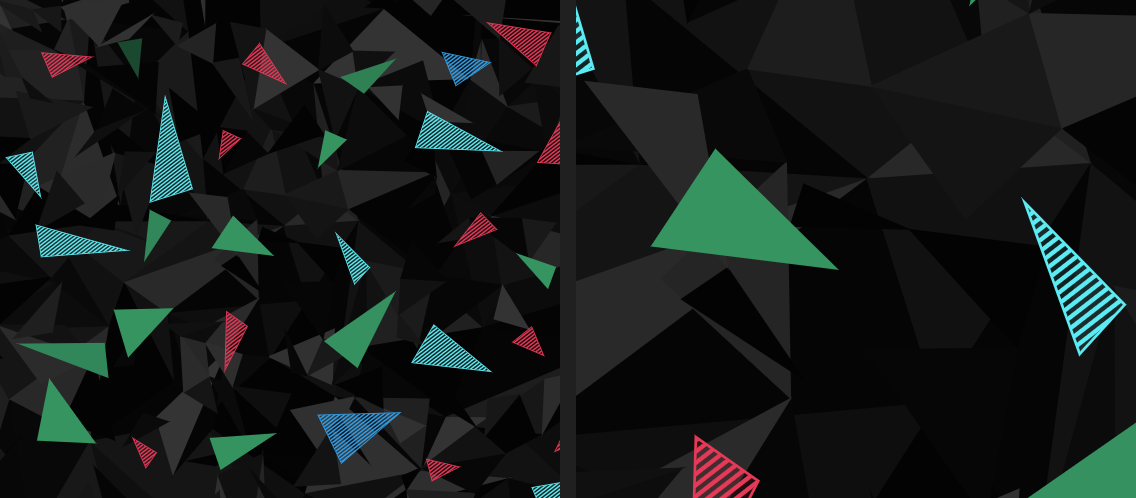
Left: the whole. Right: its middle third, enlarged.
Give the GLSL for this background, as a Shadertoy shader.

```glsl
// Dark faceted triangle mesh with scattered green, cyan and red accent triangles.
#define MESH_ROWS 6.0       // coarse facets per canvas height
#define JITTER 0.9          // vertex displacement in cells
#define TONE_MIN 0.01
#define TONE_RANGE 0.195
#define TONE_CURVE 2.2      // higher gives more black facets
#define ACCENT_ROWS 5.0     // accent triangles per canvas height
#define HATCH_PERIOD 0.0059
#define HATCH_ANGLE 0.66
#define OUTLINE 0.0018
#define GREEN vec3(0.21, 0.58, 0.38)
#define CYAN vec3(0.36, 0.92, 0.95)
#define RED vec3(0.90, 0.22, 0.34)

vec2 hash2(vec2 p) {
    vec3 q = fract(p.xyx * vec3(0.1031, 0.1030, 0.0973));
    q += dot(q, q.yzx + 33.33);
    return fract((q.xx + q.yz) * q.zy);
}

vec2 direction(float a) { return vec2(cos(a), sin(a)); }

float cross2(vec2 a, vec2 b) { return a.x * b.y - a.y * b.x; }

// Signed distance to the line a-b
float edge(vec2 p, vec2 a, vec2 b) {
    return cross2(p - a, b - a) / max(length(b - a), 1e-4);
}

// Distance to a triangle of either winding, negative inside
float triangle(vec2 p, vec2 a, vec2 b, vec2 c) {
    float winding = cross2(b - a, c - a) < 0.0 ? -1.0 : 1.0;
    return max(max(winding * edge(p, a, b), winding * edge(p, b, c)), winding * edge(p, c, a));
}

vec2 vertex(vec2 cell, float seed) {
    return cell + 0.5 + JITTER * (hash2(cell + seed) - 0.5);
}

void paintFacet(inout vec3 col, float d, float px, float h) {
    float tone = TONE_MIN + TONE_RANGE * pow(h, TONE_CURVE);
    col = mix(col, vec3(tone), clamp(1.0 - d / px, 0.0, 1.0));
}

// Jittered grid of split quads; keep is the share of facets drawn
void paintMesh(inout vec3 col, vec2 uv, float px, float rows, float keep, float seed) {
    vec2 ax = direction(seed);
    vec2 p = mat2(ax.x, ax.y, -ax.y, ax.x) * uv * rows + seed;
    vec2 base = floor(p - 0.5);
    for (int j = -1; j <= 1; j++)
    for (int i = -1; i <= 1; i++) {
        vec2 cell = base + vec2(i, j);
        vec2 a = vertex(cell, seed);
        vec2 b = vertex(cell + vec2(1, 0), seed);
        vec2 c = vertex(cell + vec2(1, 1), seed);
        vec2 d = vertex(cell + vec2(0, 1), seed);
        vec2 tone = hash2(cell + seed + 71.0);
        vec2 pick = hash2(cell + seed + 137.0);
        // Random choice of the splitting diagonal
        bool flip = hash2(cell + seed + 211.0).x > 0.5;
        float first = flip ? triangle(p, a, b, d) : triangle(p, a, b, c);
        float second = flip ? triangle(p, b, c, d) : triangle(p, a, c, d);
        if (pick.x < keep) paintFacet(col, first, px * rows, tone.x);
        if (pick.y < keep) paintFacet(col, second, px * rows, tone.y);
    }
}

// Outlined triangle filled with fine diagonal lines
vec3 hatched(vec3 under, vec3 ink, vec2 uv, float d, float px) {
    float across = dot(uv, direction(HATCH_ANGLE + 1.5708)) / HATCH_PERIOD;
    float stripe = (abs(fract(across) - 0.5) - 0.25) * HATCH_PERIOD;
    float line = clamp(0.5 - stripe / px, 0.0, 1.0);
    float rim = clamp(0.5 + (d + OUTLINE) / px, 0.0, 1.0);
    return mix(mix(under, ink, 0.12), ink, max(line, rim));
}

void paintAccents(inout vec3 col, vec2 uv, float px) {
    vec2 base = floor(uv * ACCENT_ROWS);
    for (int j = -1; j <= 1; j++)
    for (int i = -1; i <= 1; i++) {
        vec2 cell = base + vec2(i, j);
        vec2 place = hash2(cell + 17.0);
        vec2 form = hash2(cell + 43.0);
        vec2 look = hash2(cell + 89.0);
        vec2 spread = 1.8 + 1.0 * hash2(cell + 157.0);

        // Kinds: 0 green, 1 cyan, 2 red
        float kind = mod(cell.x + 2.0 * cell.y + step(0.6, look.y) + 6.0, 3.0);
        float size = kind < 0.5 ? 0.087 : kind < 1.5 ? 0.091 : 0.069;
        size *= mix(0.6, 1.4, form.x);

        vec2 centre = (cell + 0.5 + 0.6 * (place - 0.5)) / ACCENT_ROWS;
        float turn = 6.2832 * form.y;
        vec2 a = centre + size * direction(turn);
        vec2 b = centre + size * mix(0.45, 0.85, place.x) * direction(turn + spread.x);
        vec2 c = centre + size * mix(0.45, 0.85, place.y) * direction(turn - spread.y);
        float d = triangle(uv, a, b, c);

        vec3 fill = GREEN * mix(0.42, 1.0, smoothstep(0.0, 0.45, look.x));
        if (kind > 0.5) {
            vec3 cool = look.x > 0.8 ? vec3(0.20, 0.62, 0.90) : CYAN;
            fill = hatched(col, kind < 1.5 ? cool : RED, uv, d, px);
        }
        col = mix(col, fill, clamp(0.5 - d / px, 0.0, 1.0));
    }
}

void mainImage(out vec4 fragColor, in vec2 fragCoord) {
    float px = 1.0 / iResolution.y;
    vec2 uv = fragCoord * px;
    vec3 col = vec3(TONE_MIN);
    paintMesh(col, uv, px, MESH_ROWS, 1.0, 5.3);
    paintMesh(col, uv, px, MESH_ROWS * 1.5, 0.35, 12.1);
    paintMesh(col, uv, px, MESH_ROWS * 2.3, 0.14, 23.7);
    paintAccents(col, uv, px);
    fragColor = vec4(col, 1.0);
}
```
